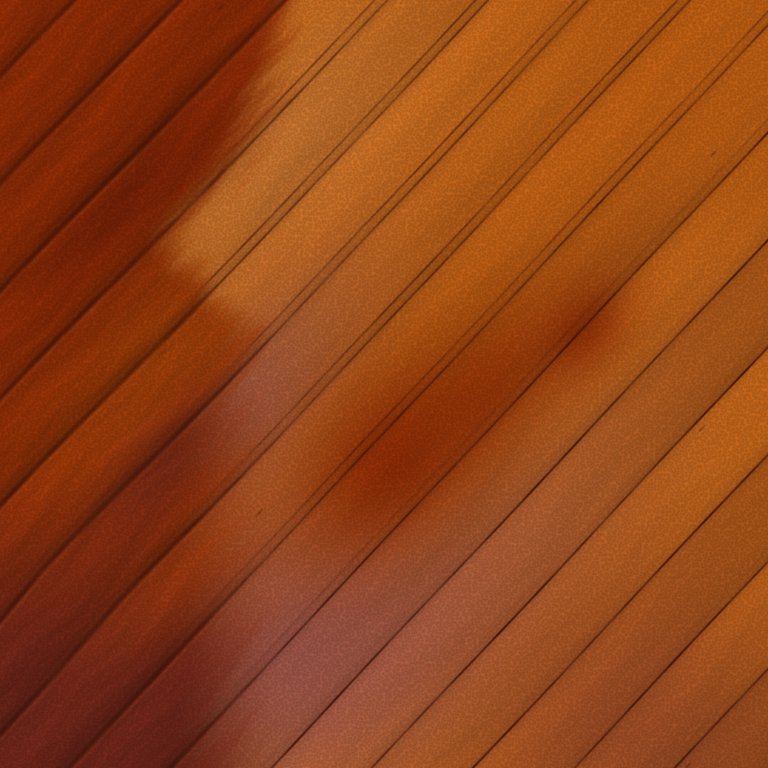
Reproduce this texture procedurally as a WebGL 2 fragment shader.

```glsl
#version 300 es
precision highp float;
// Diagonal varnished planks with beaded grooves, lit from the upper right.
// Plank coordinates come from one sheared axis; soft elliptical glows paint
// the stain, a ragged edge bounds the shade, sines and cells add the grain.

#define PLANK_WIDTH 0.1315    // horizontal spacing of grooves
#define PLANK_START 0.1094    // first groove on the top edge
#define PLANK_SHEAR 0.94      // horizontal run per unit of height
#define GROOVE_HALF 0.011     // in plank widths
#define BEAD_WIDTH 0.125      // in plank widths
#define GRAIN_AMOUNT 0.035
#define SPECKLE_CELLS 270.0
#define SPECKLE_AMOUNT 0.20

uniform vec2 u_resolution;
out vec4 fragColor;

const vec3 AMBER  = vec3(0.71, 0.37, 0.09);
const vec3 OCHRE  = vec3(0.61, 0.28, 0.04);
const vec3 RUSSET = vec3(0.52, 0.16, 0.02);
const vec3 PLUM   = vec3(0.39, 0.13, 0.09);
const vec3 TAN    = vec3(0.62, 0.34, 0.19);
const vec3 MAUVE  = vec3(0.57, 0.31, 0.28);
const vec3 SHEEN  = vec3(0.74, 0.44, 0.19);
const vec3 GROOVE = vec3(0.24, 0.07, 0.03);

vec2 hash2(vec2 p) {
    vec3 q = fract(p.xyx * vec3(0.1031, 0.1030, 0.0973));
    q += dot(q, q.yzx + 33.33);
    return fract((q.xx + q.yz) * q.zy);
}

// Distance to the nearest scattered point
float cellular(vec2 p) {
    vec2 cell = floor(p);
    float nearest = 2.0;
    for (int j = -1; j <= 1; j++)
        for (int i = -1; i <= 1; i++) {
            vec2 corner = cell + vec2(i, j);
            nearest = min(nearest, distance(p, corner + hash2(corner)));
        }
    return nearest;
}

// Rotate into (along the grain, across the grain)
vec2 toGrain(vec2 p) {
    vec2 along = normalize(vec2(PLANK_SHEAR, 1.0));
    return vec2(dot(p, along), dot(p, vec2(along.y, -along.x)));
}

float glow(vec2 p, vec2 center, vec2 radius) {
    vec2 q = toGrain(p - center) / radius;
    return exp(-dot(q, q));
}

// Layered sines, long along the grain and narrow across it
float streaks(vec2 g) {
    float sum = 0.0, amp = 0.5, freq = 60.0;
    for (int i = 0; i < 5; i++) {
        sum += amp * sin(g.y * freq + 2.0 * sin(g.x * freq * 0.13 + float(i) * 2.1));
        freq *= 1.87;
        amp *= 0.78;
    }
    return sum;
}

float stroke(float d, float halfWidth, float px) {
    return 1.0 - smoothstep(halfWidth - 0.5 * px, halfWidth + 0.8 * px, abs(d));
}

vec3 litStain(vec2 p, float id) {
    vec3 col = mix(AMBER, OCHRE * 1.06, 0.45 * smoothstep(0.45, 0.9, p.x));
    vec3 banded = mix(AMBER * 1.03, vec3(0.57, 0.29, 0.08), mod(id, 2.0));
    col = mix(col, banded, 0.75 * smoothstep(0.45, 0.9, p.x) * smoothstep(0.85, 0.6, p.y));
    col = mix(col, SHEEN, 0.8 * glow(p, vec2(0.35, 0.80), vec2(0.26, 0.12)));
    col = mix(col, TAN, 0.9 * glow(p, vec2(0.36, 0.52), vec2(0.20, 0.10)));
    col = mix(col, TAN, 0.85 * glow(p, vec2(0.61, 0.24), vec2(0.32, 0.13)));
    col = mix(col, MAUVE, glow(p, vec2(0.39, 0.17), vec2(0.25, 0.19)));
    col = mix(col, MAUVE, 0.6 * glow(p, vec2(0.32, 0.46), vec2(0.10, 0.06)));
    col = mix(col, vec3(0.55, 0.26, 0.15), 0.8 * glow(p, vec2(0.84, 0.02), vec2(0.22, 0.22)));
    col = mix(col, OCHRE, 0.85 * glow(p, vec2(0.57, 0.49), vec2(0.28, 0.12)));
    col = mix(col, RUSSET, glow(p, vec2(0.51, 0.40), vec2(0.13, 0.085)));
    col = mix(col, RUSSET, 0.7 * glow(p, vec2(0.63, 0.49), vec2(0.13, 0.06)));
    return mix(col, RUSSET, 0.85 * glow(p, vec2(0.76, 0.57), vec2(0.07, 0.045)));
}

vec3 shadeStain(vec2 p) {
    vec3 col = mix(PLUM, RUSSET, smoothstep(0.10, 0.44, p.y + 0.1 * p.x));
    col = mix(col, OCHRE, 0.5 * glow(p, vec2(0.23, 0.54), vec2(0.26, 0.10)));
    col = mix(col, vec3(0.55, 0.21, 0.05), 0.6 * glow(p, vec2(0.26, 0.28), vec2(0.18, 0.05)));
    col = mix(col, PLUM, 0.7 * glow(p, vec2(0.22, 0.40), vec2(0.14, 0.05)));
    return mix(col, vec3(0.38, 0.10, 0.02), 0.75 * glow(p, vec2(0.17, 0.74), vec2(0.22, 0.05)));
}

void main() {
    vec2 p = gl_FragCoord.xy / u_resolution;
    vec2 g = toGrain(p);
    float s = (p.x + PLANK_SHEAR * (1.0 - p.y) - PLANK_START) / PLANK_WIDTH;
    s += 0.12 * smoothstep(0.4, 0.0, p.x) * smoothstep(0.1, 0.3, p.y);
    s += 0.006 * sin(g.x * 13.0 + s * 0.9);
    float px = fwidth(s), id = floor(s), f = s - id;
    float tone = hash2(vec2(id + 20.0, 7.0)).x - 0.5;
    float grain = streaks(g);

    // Ragged boundary between shade and light
    float edge = 0.30 + 0.07 * smoothstep(0.70, 1.0, p.y)
        - 0.07 * exp(-pow((p.y - 0.68) / 0.08, 2.0))
        + 0.03 * exp(-pow((p.y - 0.57) / 0.05, 2.0)) + 0.016 * grain;
    float soft = mix(0.075, 0.04, smoothstep(0.35, 0.62, p.y));
    float light = smoothstep(edge - soft, edge + soft, p.x);
    vec3 col = mix(shadeStain(p), litStain(p, id), light);

    // Plank tone, grain and fine speckle
    col *= 1.0 + 0.07 * tone + 0.02 * sin(f * 6.2832);
    col *= 1.0 + GRAIN_AMOUNT * grain * mix(1.8, 0.7, light);
    col *= 1.0 + SPECKLE_AMOUNT * (cellular(p * SPECKLE_CELLS) - 0.45);

    // Groove with its bead, which fades toward the lower right
    float d = f - step(0.5, f), groove = floor(s + 0.5);
    float beaded = smoothstep(9.0, 6.0, s) * light;
    float wear = 0.75 + 0.17 * sin(g.x * 15.0 + groove * 2.4) + 0.12 * sin(g.x * 83.0 + groove);
    float crisp = mix(0.6, 0.9, max(smoothstep(6.0, 9.0, s), 0.4 * (1.0 - light)));
    float wide = GROOVE_HALF * mix(1.7, 1.0, light);
    col *= 1.0 - mix(0.24, 0.13, light) * exp(-pow((d + 0.04) / 0.08, 2.0));
    col += vec3(0.07, 0.04, 0.02) * wear * exp(-pow((d - 0.05) / 0.03, 2.0)) * (1.0 - light);
    col += vec3(0.04, 0.02, 0.01) * exp(-pow((d + 0.06) / 0.03, 2.0));
    col = mix(col, GROOVE, 0.55 * beaded * wear * stroke(f - 1.0 + BEAD_WIDTH, GROOVE_HALF, px));
    col = mix(col, GROOVE, crisp * wear * stroke(d, wide, px + 0.03 * (1.0 - light)));

    // Small scattered nicks
    for (int i = 0; i < 5; i++) {
        vec2 q = toGrain(p - hash2(vec2(float(i) + 3.0, 51.0)));
        float nick = length(q / vec2(0.006, 0.0016));
        col = mix(col, GROOVE, 0.3 * smoothstep(1.5, 0.5, nick));
    }
    fragColor = vec4(clamp(col, 0.0, 1.0), 1.0);
}
```
